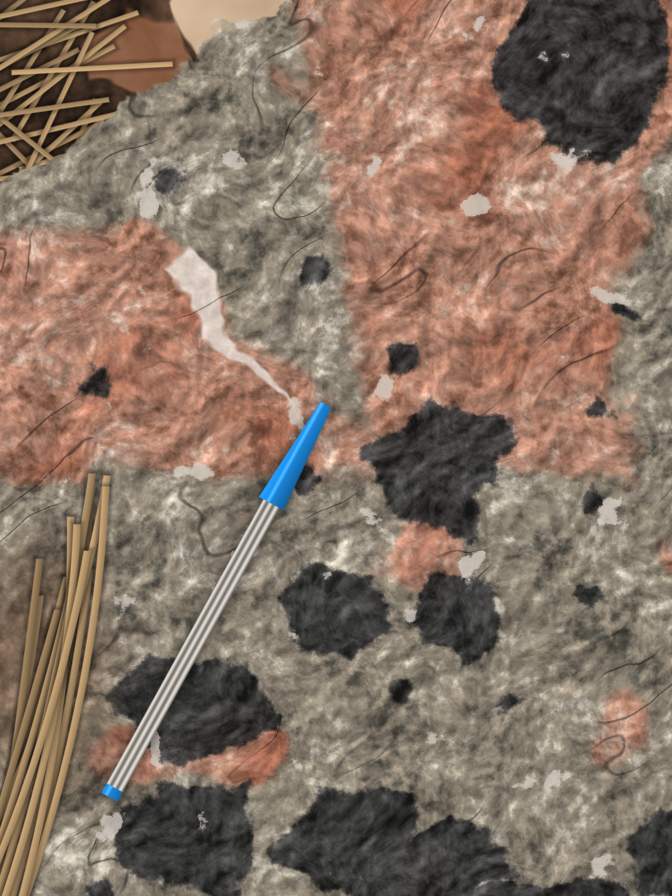
Reproduce this texture procedurally as a WebGL 2 fragment shader.

```glsl
#version 300 es
precision highp float;
// Coarse granite: salmon feldspar over grey matrix with black crystals, a white vein,
// dry pine needles and a blue-capped pen. Gradient noise gives tone, relief and cracks;
// distance functions shape the objects.
uniform vec2 u_resolution;
out vec4 fragColor;

vec2 hash2(vec2 p) {
  p = vec2(dot(p, vec2(127.1, 311.7)), dot(p, vec2(269.5, 183.3)));
  return fract(sin(p) * 43758.5);
}

float gradientDot(vec2 cell, vec2 f, vec2 corner) {
  float a = 6.2832 * hash2(cell + corner).x;
  return dot(vec2(cos(a), sin(a)), f - corner);
}

float noise(vec2 p) {
  vec2 i = floor(p), f = p - i, w = f * f * (3.0 - 2.0 * f);
  return mix(mix(gradientDot(i, f, vec2(0)), gradientDot(i, f, vec2(1, 0)), w.x),
             mix(gradientDot(i, f, vec2(0, 1)), gradientDot(i, f, vec2(1)), w.x), w.y);
}

float fbm(vec2 p) {
  float sum = 0.0, amp = 0.6;
  for (int i = 0; i < 5; i++) {
    sum += amp * noise(p);
    p = mat2(1.6, 1.2, -1.2, 1.6) * p + 7.3;
    amp *= 0.58;
  }
  return sum;
}

float cover(float d, float soft) { return 1.0 - smoothstep(-soft, soft, d); }

vec3 ramp(vec3 dark, vec3 mid, vec3 light, float t) {
  return mix(mix(dark, mid, smoothstep(0.0, 0.5, t)), light, smoothstep(0.5, 1.0, t));
}

// Irregular convex polygon
float crystal(vec2 d, float r, float seed) {
  float dist = -1.0;
  for (float k = 0.0; k < 6.0; k++) {
    vec2 h = hash2(vec2(seed, k));
    float a = (k + 0.6 * h.x) * 1.0472;
    dist = max(dist, dot(d, vec2(cos(a), sin(a))) - r * (0.75 + 0.4 * h.y));
  }
  return dist;
}

// Crystals on a jittered grid, kept below a given height
float scatter(vec2 p, float cell, float size, float chance, float top) {
  float dist = 1.0;
  for (int k = 0; k < 9; k++) {
    vec2 id = floor(p / cell) + vec2(k % 3, k / 3) - 1.0;
    vec2 h = hash2(id + 3.7), c = (id + 0.25 + 0.5 * h) * cell;
    if (hash2(id + 9.1).x < chance && c.y < top && c.x > 0.2)
      dist = min(dist, crystal((p - c) * vec2(0.85, 1.1), size * (0.6 + 0.5 * h.y), h.x * 50.0));
  }
  return dist;
}

// Rounded straw over its own soft shadow
vec3 straw(vec3 col, float across, float beyond, float width, float shade, float px) {
  float d = max(abs(across) - width, beyond);
  col *= 1.0 - 0.35 * cover(d - 0.004, 0.005);
  return mix(col, vec3(0.73, 0.60, 0.43) * (0.75 + 0.35 * shade - 28.0 * across), cover(d, px));
}

void main() {
  vec2 p = gl_FragCoord.xy / u_resolution.x;
  float px = 1.0 / u_resolution.x;
  vec2 q = p + 0.035 * vec2(noise(p * 9.0), noise(p * 9.0 + 40.0)) + 0.007 * noise(p * 45.0);

  // Tone, relief lit from one side, slanted cleavage and cracks
  float tone = fbm(q * 9.0), grain = fbm(p * 48.0 + 11.0);
  float relief = fbm(q * 17.0) - fbm((q + vec2(-0.006, 0.008)) * 17.0);
  vec2 slant = mat2(0.8, -0.6, 0.6, 0.8) * q;
  float cleavage = fbm(slant * vec2(11.0, 48.0));
  float crack = cover(abs(noise(slant * vec2(7.0, 17.0))) - 0.02, 0.02) * smoothstep(0.0, 0.35, noise(p * 8.0 + 5.0));
  float t = 0.5 + 0.75 * tone + 0.65 * grain + 0.35 * cleavage;

  // Grey matrix and salmon feldspar, split by a grey wedge
  vec3 grey = ramp(vec3(0.30, 0.29, 0.26), vec3(0.54, 0.50, 0.44), vec3(0.78, 0.75, 0.69), t);
  vec3 salmon = ramp(vec3(0.48, 0.32, 0.25), vec3(0.68, 0.50, 0.42), vec3(0.83, 0.72, 0.65), t);
  salmon = mix(salmon, vec3(0.61, 0.34, 0.25), 0.55 * smoothstep(0.0, 0.3, noise(q * 6.0 + 21.0) + 0.2 * cleavage));
  float wedge = max(q.x + 0.18 * q.y - 0.68, 0.99 - 0.85 * max(q.x - 0.2, 0.0) - q.y);
  float feldspar = max(max(0.63 - q.y, q.x - 0.92 - 0.4 * max(q.y - 0.95, 0.0)), -wedge);
  feldspar = min(feldspar, 0.08 - 0.25 * noise(p * 7.0 + 31.0)) + 0.05 * tone;
  vec3 col = mix(grey, salmon, cover(feldspar, 0.018)) * (1.0 + relief) * (1.0 - 0.4 * crack);

  // Black crystals with dull glints, pale flecks
  float dark = crystal((q - vec2(0.87, 1.24)) * vec2(1.0, 0.72), 0.125, 3.0);
  dark = min(dark, crystal(q - vec2(0.67, 0.635), 0.095, 8.0));
  dark = min(dark, scatter(q, 0.185, 0.105, 0.72, 0.42));
  dark = min(dark, scatter(q + 0.07, 0.15, 0.022, 0.4, 1.15));
  float glint = 0.2 + 0.16 * cleavage + 0.12 * grain + 0.35 * relief + 0.08 * tone;
  col = mix(col, vec3(max(glint, 0.07)), 0.94 * cover(dark + 0.012 * grain, 0.005));
  col = mix(col, vec3(0.82, 0.79, 0.75), 0.8 * smoothstep(0.42, 0.5, noise(q * 15.0 + 60.0) + 0.25 * grain));

  // Tapering white vein
  vec2 v = mat2(0.61, 0.79, -0.79, 0.61) * (q - vec2(0.255, 0.95));
  float vein = max(abs(v.y) - 0.028 + 0.093 * v.x, -v.x);
  col = mix(col, vec3(0.86, 0.80, 0.76) + 0.2 * grain - 0.25 * crack, cover(vein, 0.004));

  // Litter with dead leaves and loose needles, brown soil
  vec3 litter = vec3(0.27, 0.20, 0.15) * (1.0 + 0.9 * tone + 0.5 * grain);
  litter = mix(litter, vec3(0.54, 0.37, 0.27) + 0.15 * tone, cover(crystal(q - vec2(0.2, 1.25), 0.075, 5.0), 0.004));
  litter = mix(litter, vec3(0.80, 0.69, 0.57) + 0.1 * tone, cover(crystal(q - vec2(0.34, 1.34), 0.075, 2.0), 0.004));
  for (float k = 0.0; k < 24.0; k++) {
    vec2 h = hash2(vec2(k, 4.0)), g = hash2(vec2(k, 17.0));
    float a = 0.1 + 1.1 * h.x - 0.9 * step(0.7, g.y);
    vec2 d = mat2(cos(a), -sin(a), sin(a), cos(a)) * (p - vec2(0.17 * g.x - 0.02, 1.06 + 0.28 * h.y));
    litter = straw(litter, d.y, abs(d.x) - 0.12, 0.0038, g.x, px);
  }
  col = mix(col, litter, cover(1.06 + 0.66 * p.x - p.y + 0.09 * tone, 0.006));
  float soil = length((q - vec2(0.06, 0.33)) * vec2(1.0, 0.6)) - 0.1;
  col = mix(col, vec3(0.43, 0.34, 0.27) * (1.0 + tone + 0.6 * grain), 0.75 * cover(soil, 0.05));

  // Curved needle bundle
  for (float k = 0.0; k < 13.0; k++) {
    vec2 h = hash2(vec2(k, 29.0)), g = hash2(vec2(k, 53.0));
    float s = p.y / 0.64, bend = 0.16 * s * (1.0 - s) * g.y;
    float across = p.x - mix(0.11 * h.x - 0.07, 0.07 + 0.1 * h.y, s) - bend;
    col = straw(col, across, p.y - 0.42 - 0.22 * g.x, 0.0055, g.y, px);
  }

  // Pen: clear barrel, blue cap and end plug
  vec2 d = mat2(0.483, 0.876, 0.876, -0.483) * (p - vec2(0.163, 0.147));
  float barrel = max(abs(d.y) - 0.0135, max(-d.x, d.x - 0.52));
  float cap = max(abs(d.y) - mix(0.021, 0.009, (d.x - 0.5) / 0.17), abs(d.x - 0.583) - 0.084);
  col *= 1.0 - 0.35 * cover(min(barrel, cap) - 0.006, 0.012);
  vec3 plastic = mix(vec3(0.47, 0.45, 0.42), vec3(0.88, 0.86, 0.83), 0.5 + 0.5 * cos(d.y * 620.0 + 0.8));
  vec3 blue = vec3(0.10, 0.48, 0.78) * (1.05 - 14.0 * d.y) + 0.22 * cover(abs(d.y + 0.006) - 0.002, 0.003);
  col = mix(col, mix(plastic, blue, cover(d.x - 0.016, px)), cover(barrel, px));
  fragColor = vec4(clamp(mix(col, blue, cover(cap, px)), 0.0, 1.0), 1.0);
}
```
